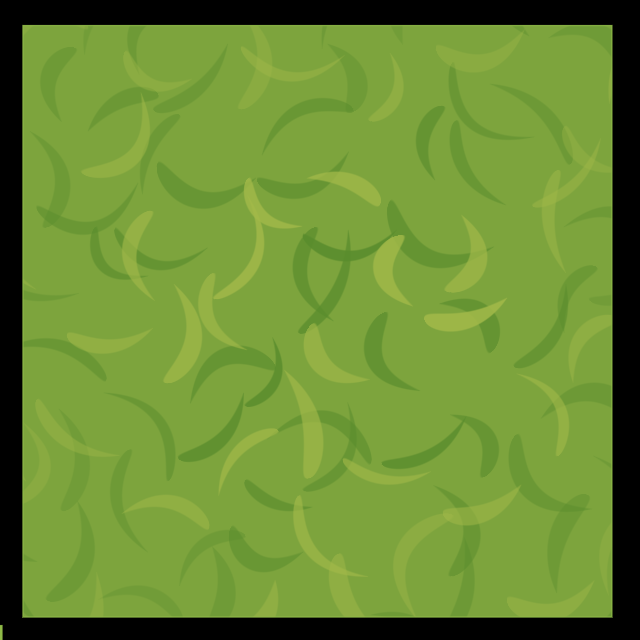
This pattern is drawn by a Shadertoy shader. Its source:

```glsl
// Square lawn tile with scattered curved grass blades, framed in black

float hash(float n, float seed) {
    return fract(sin(n * 12.9898 + seed * 78.233) * 43758.5453);
}

float boxDistance(vec2 p, vec2 halfSize) {
    vec2 d = abs(p) - halfSize;
    return length(max(d, 0.0)) + min(max(d.x, d.y), 0.0);
}

// Approximate distance to an arched blade: fine tip at -x, blunt end at +x
float bladeDistance(vec2 p, float halfLength, float halfWidth, float bend) {
    float t = clamp(p.x / halfLength, -1.0, 1.0);
    float s = 0.5 + 0.5 * t;
    float arch = bend * halfLength * (0.6 - t * t);
    float slope = 2.0 * bend * t;
    float across = abs(p.y - arch) / sqrt(1.0 + slope * slope);
    float beyond = max(abs(p.x) - halfLength, 0.0);
    float profile = 2.2 * pow(s, 0.9) * pow(1.0 - s, 0.4);
    return length(vec2(across, beyond)) - halfWidth * profile;
}

vec3 lawn(vec2 uv) {
    vec3 grass = vec3(0.49, 0.642, 0.24);
    vec3 darkBlade = vec3(0.35, 0.55, 0.175);
    vec3 lightBlade = vec3(0.635, 0.725, 0.285);
    float soft = max(0.0016, 0.8 / iResolution.y);
    vec3 color = grass;

    // One blade per cell of a 10 x 10 grid, visited in shuffled order
    for (int i = 0; i < 100; i++) {
        float id = float(i);
        float cell = mod(id * 37.0, 100.0);
        vec2 jitter = vec2(hash(id, 1.0), hash(id, 2.0));
        vec2 center = (vec2(mod(cell, 10.0), floor(cell / 10.0)) + jitter) * 0.1;

        float angle = 6.2832 * hash(id, 3.0);
        vec2 axis = vec2(cos(angle), sin(angle));
        vec2 p = uv - center;
        p = vec2(dot(p, axis), dot(p, vec2(-axis.y, axis.x)));

        float halfLength = mix(0.055, 0.09, hash(id, 4.0));
        float halfWidth = mix(0.008, 0.016, hash(id, 5.0));
        float bend = mix(0.25, 0.65, hash(id, 6.0));
        float d = bladeDistance(p, halfLength, halfWidth, bend);

        // Light blades lie on top; all fade away from the middle
        vec3 tint = i < 60 ? darkBlade : lightBlade;
        float fade = smoothstep(0.1, 0.55, length(center - 0.5));
        float opacity = mix(0.9, 0.4, fade) * mix(0.7, 1.1, hash(id, 7.0));
        color = mix(color, tint, opacity * smoothstep(soft, -soft, d));
    }
    return color;
}

void mainImage(out vec4 fragColor, in vec2 fragCoord) {
    vec2 uv = fragCoord / iResolution.xy;
    float edge = 0.7 / iResolution.y;
    vec3 rim = vec3(0.56, 0.73, 0.28);

    // Tile with a thin bright rim
    float tile = boxDistance(uv - vec2(0.496, 0.498), vec2(0.461, 0.463));
    vec3 color = mix(lawn(uv), rim, 0.75 * smoothstep(-0.003, -0.001, tile));
    color *= smoothstep(edge, -edge, tile);

    // Corner of the neighbouring tile
    float corner = boxDistance(uv, vec2(0.004, 0.0234));
    color = mix(color, rim, smoothstep(edge, -edge, corner));

    fragColor = vec4(color, 1.0);
}
```
